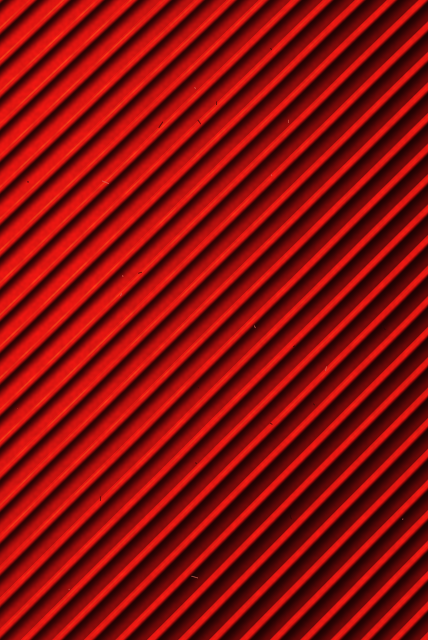
Give the GLSL for this texture, as a WebGL 2 fragment shader.

```glsl
#version 300 es
precision highp float;
// Red corrugated metal: diagonal ridges, slightly converging to the right.
// A ridge index is taken from the position, its fraction drives a shading
// profile, then side light, broken glints, grain and small chips are added.

#define SLOPE 0.94          // rise of the ridges
#define PITCH_LEFT 0.0497   // vertical ridge spacing in canvas heights
#define PITCH_RIGHT 0.0477
#define RIDGE_START 0.1432  // depth of the first ridge at the left edge
#define GLINT_WIDTH 0.035   // half width, in ridge spacings
#define CHIP_DENSITY 0.045  // share of cells holding a chip
#define CHIP_CELLS 34.0     // chip cells per canvas height

uniform vec2 u_resolution;
out vec4 fragColor;

const vec3 SHADOW = vec3(0.17, 0.015, 0.015);
const vec3 MID_RED = vec3(0.54, 0.04, 0.04);
const vec3 BRIGHT_RED = vec3(0.90, 0.085, 0.068);
const vec3 GLINT = vec3(0.96, 0.30, 0.10);
const vec3 CHIP_LIGHT = vec3(0.85, 0.42, 0.36);

vec2 hash2(vec2 p) {
    vec3 h = fract(vec3(p.xyx) * vec3(0.1031, 0.1030, 0.0973));
    h += dot(h, h.yzx + 33.33);
    return fract((h.xx + h.yz) * h.zy);
}

float gradientDot(vec2 cell, vec2 offset, vec2 local) {
    float angle = 6.2832 * hash2(cell + offset).x;
    return dot(vec2(cos(angle), sin(angle)), local - offset);
}

float gradientNoise(vec2 p) {
    vec2 cell = floor(p), f = fract(p);
    vec2 w = f * f * f * (f * (f * 6.0 - 15.0) + 10.0);
    float low = mix(gradientDot(cell, vec2(0, 0), f), gradientDot(cell, vec2(1, 0), f), w.x);
    float high = mix(gradientDot(cell, vec2(0, 1), f), gradientDot(cell, vec2(1, 1), f), w.x);
    return mix(low, high, w.y);
}

// Brightness across one ridge: t runs downwards from crest to crest
float ridgeProfile(float t, float lit) {
    float lip = 1.0 - smoothstep(0.08, 0.27, t);
    float face = mix(0.42 * smoothstep(0.27, 0.80, t), smoothstep(0.27, 0.74, t), lit);
    float crest = smoothstep(0.78, 0.92, t);
    return max(lip, max(face, crest));
}

vec3 redRamp(float b) {
    vec3 dark = mix(SHADOW, MID_RED, clamp(2.0 * b, 0.0, 1.0));
    return mix(dark, BRIGHT_RED, clamp(2.0 * b - 1.0, 0.0, 1.0));
}

// Sparse short scratches and dots: x is coverage, y picks light or dark
vec2 chips(vec2 p, float pixel) {
    vec2 cell = floor(p * CHIP_CELLS);
    vec2 pick = hash2(cell + 17.0);
    vec2 shape = hash2(cell + 91.0);
    vec2 d = fract(p * CHIP_CELLS) - mix(vec2(0.3), vec2(0.7), hash2(cell + 53.0));
    float angle = 3.1416 * shape.x;
    vec2 axis = vec2(cos(angle), sin(angle));
    float halfLength = 0.18 * shape.y * shape.y;
    float along = clamp(dot(d, axis), -halfLength, halfLength);
    float dist = length(d - axis * along) - 0.03;
    float aa = pixel * CHIP_CELLS;
    float cover = 1.0 - smoothstep(-0.5 * aa, 0.5 * aa, dist);
    return vec2(cover * step(pick.x, CHIP_DENSITY), pick.y);
}

void main() {
    vec2 uv = gl_FragCoord.xy / u_resolution;
    float pixel = 1.0 / u_resolution.y;
    vec2 p = vec2(gl_FragCoord.x, u_resolution.y - gl_FragCoord.y) * pixel;

    // Ridge coordinate, with a tiny waver
    float pitch = mix(PITCH_LEFT, PITCH_RIGHT, uv.x);
    float ridge = (p.y + SLOPE * p.x - RIDGE_START) / pitch;
    ridge += 0.03 * gradientNoise(p * 5.0);
    float t = fract(ridge);
    float aa = fwidth(ridge);

    // Light from the left, fading to the right and the bottom
    float lit = 1.0 - smoothstep(0.0, 1.1, uv.x + 0.5 * (1.0 - smoothstep(0.0, 0.5, uv.y)));
    lit = clamp(lit + 0.12 * gradientNoise(p * 4.0 + 9.0), 0.0, 1.0);
    float b = ridgeProfile(t, lit);
    vec3 color = redRamp(b);
    color *= mix(mix(0.72, 1.0, smoothstep(0.0, 0.6, lit)), 1.0, b);

    // Thin worn glint along each crest, broken lengthwise
    float crestDist = abs(t - 0.5 - 0.5 * sign(t - 0.5));
    float glint = 1.0 - smoothstep(GLINT_WIDTH - 0.5 * aa, GLINT_WIDTH + 0.5 * aa, crestDist);
    float run = (p.x - SLOPE * p.y) * 22.0;
    float broken = smoothstep(-0.35, 0.35, gradientNoise(vec2(run, floor(ridge + 0.5) * 3.7)));
    color = mix(color, GLINT, glint * mix(0.20, 0.75, lit) * mix(0.35, 1.0, broken));

    // Paint grain and chips
    color *= 1.0 + 0.07 * gradientNoise(p * 160.0) + 0.06 * gradientNoise(p * 45.0);
    vec2 chip = chips(p, pixel);
    vec3 chipColor = chip.y > 0.6 ? CHIP_LIGHT : SHADOW;
    color = mix(color, chipColor, 0.6 * chip.x);

    fragColor = vec4(clamp(color, 0.0, 1.0), 1.0);
}
```
